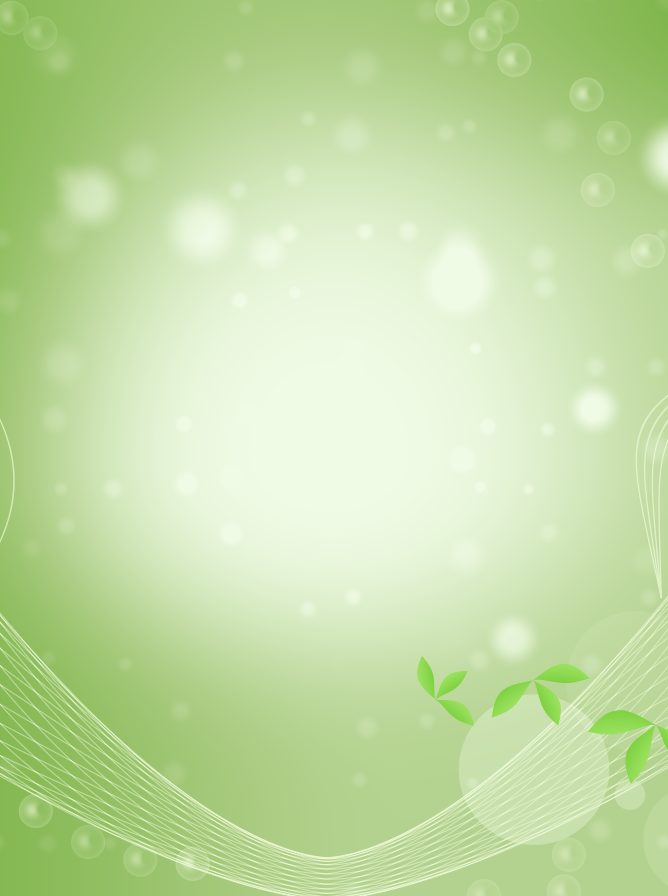
Write a Shadertoy shader that draws this background.

```glsl
// A pale glow on spring green with soft lights, bubbles, a woven ribbon
// and leaf sprigs. Lightness is summed first and mapped to greens, then
// the shapes are laid on top. Lengths are fractions of canvas height.
const vec3 DEEP_GREEN = vec3(0.48, 0.70, 0.27);
const vec3 MID_GREEN = vec3(0.67, 0.80, 0.51);
const vec3 PALE_GREEN = vec3(0.94, 0.985, 0.90);
const vec3 CREAM = vec3(0.95, 0.99, 0.87);
const vec3 LEAF_DARK = vec3(0.46, 0.80, 0.22);
const vec3 LEAF_LIGHT = vec3(0.60, 0.88, 0.36);
const float TAU = 6.28319;

float hash(vec2 p) {
    vec3 q = fract(p.xyx * 0.1031);
    q += dot(q, q.yzx + 33.33);
    return fract((q.x + q.y) * q.z);
}

// Antialiased coverage from signed distance
float cover(float d, float px) { return clamp(0.5 - d / px, 0.0, 1.0); }
float disk(vec2 p, vec2 c, float r, float px) { return cover(length(p - c) - r, px); }
float spot(vec2 p, vec2 c, float r) { return 1.0 - smoothstep(0.25 * r, r, length(p - c)); }

// One blurred light inside some cells of a grid
float scatteredSpots(vec2 p, float density) {
    vec2 cell = floor(p);
    vec2 c = 0.3 + 0.4 * vec2(hash(cell + 3.7), hash(cell + 19.1));
    float r = mix(0.12, 0.3, hash(cell + 41.3));
    return spot(fract(p), c, r) * step(hash(cell + 7.9), density);
}

// Base shade plus a large glow, shorter below its centre
float backdrop(vec2 p) {
    float side = 0.05 + 0.43 * smoothstep(-0.1, 0.45, p.x);
    float arch = (p.x - 0.35) / 0.37;
    float base = mix(side, 0.29 - 0.22 * arch * arch, smoothstep(0.7, 1.0, p.y));
    vec2 d = p - vec2(0.365, 0.492);
    float r = length(d / vec2(0.33, d.y > 0.0 ? 0.378 : 0.234));
    return mix(base, 1.0, exp(-pow(r, 3.2)));
}

vec3 greenRamp(float light) {
    vec3 low = mix(DEEP_GREEN, MID_GREEN, clamp(light / 0.4, 0.0, 1.0));
    return mix(low, PALE_GREEN, clamp((light - 0.4) / 0.6, 0.0, 1.0));
}

// Thin rim and a crescent of light
float bubble(vec2 p, vec2 c, float r, float px) {
    vec2 q = (p - c) / r, lit = q + vec2(0.2, -0.05), notch = q - vec2(0.25, 0.1);
    float crescent = exp(-5.0 * dot(lit, lit)) - 0.6 * exp(-14.0 * dot(notch, notch));
    float d = min(length(q), 2.0);
    return (0.08 + 0.25 * pow(d, 6.0) + 0.6 * max(crescent, 0.0)) * cover((d - 1.0) * r, px);
}

// Bubbles along an arched path, swaying to both sides
float bubbleChain(vec2 p, vec2 a, vec2 b, float arch, float sway, int count, float px) {
    float sum = 0.0;
    for (int i = 0; i < count; i++) {
        float t = float(i) / float(count - 1), bow = 4.0 * t * (1.0 - t);
        float swing = sway * min(1.0, 2.0 * bow) * sin(0.25 * TAU * float(i) + 0.8);
        vec2 c = mix(a, b, t) + vec2(swing, arch * bow);
        sum = max(sum, mix(0.45, 1.0, hash(c * 100.0)) * bubble(p, c, 0.019, px));
    }
    return sum;
}

// Thread winding between the two ribbon edges
float threadHeight(float x, float phase) {
    float u = abs(x - 0.365) / 0.365;
    float upper = 0.043 + 0.273 * pow(u, 1.6), lower = -0.005 + 0.139 * pow(u, 1.5);
    return mix(lower, upper, 0.5 + 0.5 * cos(phase + 3.0 * x));
}

float ribbon(vec2 p, float px) {
    float sum = 0.0;
    for (float i = 0.0; i < 26.0; i++) {
        float phase = TAU * i / 26.0, y = threadHeight(p.x, phase);
        float slope = (threadHeight(p.x + 0.002, phase) - y) / 0.002;
        sum += cover(abs(p.y - y) / sqrt(1.0 + slope * slope) - 0.0006, px);
    }
    return min(sum * 0.5, 0.85);
}

// Strands rising from the right knot, and a bow at the left
float strands(vec2 p, float px) {
    float t = (p.y - 0.333) / 0.2266, bow = (p.y - 0.4635) / 0.068, sum = 0.0;
    for (float j = 0.0; j < 4.0; j++) {
        float x = 0.738 + (0.0143 * j - 0.0495) * t + 0.0586 * pow(max(t, 0.0), 6.0);
        sum += cover(abs(p.x - x) / (1.0 + 3.0 * max(t - 0.7, 0.0)) - 0.0007, px);
    }
    sum *= step(0.0, t) * step(t, 1.2);
    return 0.65 * min(sum + cover(abs(p.x - 0.0156 * (1.0 - bow * bow)) - 0.0008, px), 1.0);
}

// Pointed leaf on a bent axis
vec3 leaf(vec3 col, vec2 p, vec2 axis, float bend, float px) {
    float len = length(axis);
    vec2 q = vec2(dot(p, axis), dot(p, vec2(-axis.y, axis.x))) / (len * len);
    float s = clamp(q.x, 0.0, 1.0), across = q.y - bend * 4.0 * s * (1.0 - s);
    float d = max(abs(across) - 0.17 * sin(0.5 * TAU * pow(s, 1.2)), abs(q.x - 0.5) - 0.5);
    vec3 tint = mix(LEAF_DARK, LEAF_LIGHT, clamp(0.5 + 2.5 * across + 0.3 * s, 0.0, 1.0));
    return mix(col, tint, cover(d * len, px));
}

vec3 sprig(vec3 col, vec2 p, vec2 a, vec2 b, vec2 c, vec3 bends, float px) {
    col = leaf(col, p, a, bends.x, px);
    return leaf(leaf(col, p, b, bends.y, px), p, c, bends.z, px);
}

void mainImage(out vec4 fragColor, in vec2 fragCoord) {
    float px = 1.0 / iResolution.y;
    vec2 p = fragCoord * px;
    // Glow and blurred lights
    float light = backdrop(p) + 0.1 * scatteredSpots(p * 15.0 + 5.5, 0.3);
    light += 0.1 * scatteredSpots(p * 9.0, 0.4) * smoothstep(0.2, 0.5, p.y);
    light += 0.36 * spot(p, vec2(0.099, 0.781), 0.045) + 0.22 * spot(p, vec2(0.224, 0.746), 0.05);
    light += 0.2 * spot(p, vec2(0.514, 0.688), 0.05) + 0.6 * spot(p, vec2(0.757, 0.826), 0.05);
    light += 0.28 * spot(p, vec2(0.664, 0.544), 0.033) + 0.28 * spot(p, vec2(0.573, 0.286), 0.033);
    // Translucent disks
    light += 0.17 * disk(p, vec2(0.596, 0.141), 0.084, px) + 0.16 * disk(p, vec2(0.703, 0.113), 0.017, px);
    light += 0.07 * disk(p, vec2(0.78, 0.063), 0.062, px) + 0.05 * disk(p, vec2(0.71, 0.24), 0.078, px);
    // Bubbles, ribbon and strands
    float glass = bubbleChain(p, vec2(0.505, 0.99), vec2(0.723, 0.72), 0.06, 0.035, 8, px);
    glass += bubbleChain(p, vec2(0.04, 0.095), vec2(0.215, 0.036), -0.017, 0.0, 4, px);
    glass += bubbleChain(p, vec2(0.635, 0.046), vec2(0.54, 0.0), -0.018, 0.06, 3, px);
    glass += 0.6 * bubbleChain(p, vec2(0.013, 0.98), vec2(0.045, 0.963), 0.0, 0.0, 2, px);
    vec3 col = mix(greenRamp(light), CREAM, min(glass, 1.0));
    col = mix(col, CREAM, max(ribbon(p, px), strands(p, px)));
    // Leaf sprigs
    col = sprig(col, p - vec2(0.486, 0.219), vec2(-0.015, 0.049), vec2(0.036, 0.032), vec2(0.043, -0.029), vec3(0.06, 0.06, 0.08), px);
    col = sprig(col, p - vec2(0.595, 0.241), vec2(0.063, 0.002), vec2(-0.046, -0.042), vec2(0.028, -0.051), vec3(0.1, -0.06, 0.08), px);
    col = sprig(col, p - vec2(0.732, 0.191), vec2(-0.076, -0.008), vec2(-0.028, -0.066), vec2(0.035, -0.046), vec3(-0.1, -0.08, 0.06), px);
    fragColor = vec4(col, 1.0);
}
```
